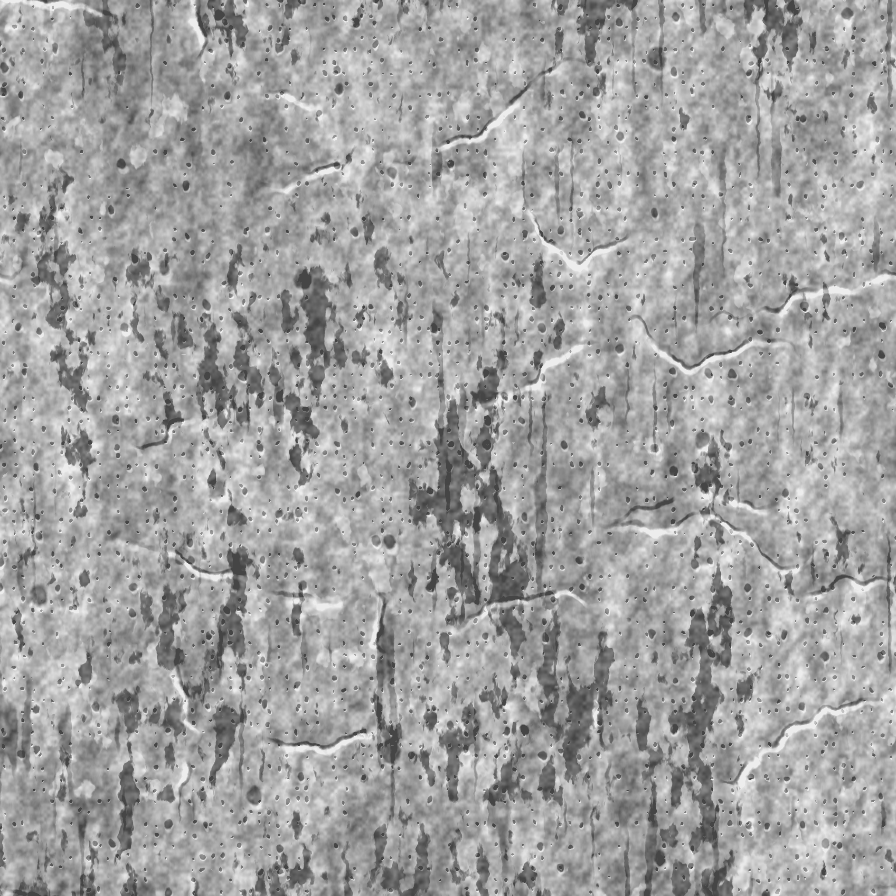
A three.js fragment shader for this texture:

```glsl
// Weathered grey concrete: vertical stains, gritty pits, pale chips and raised cracks.
#define BASE_TONE 0.665
#define STAIN_TONE 0.35
#define CHIP_TONE 0.84
#define STAIN_LEVEL 0.25
#define CHIP_LEVEL 0.17
#define GRIT 0.17
#define CRACK_COUNT 20
#define CRACK_DEPTH 0.30
#define PIT_DEPTH 0.27

varying vec2 vUv;

float hash(vec2 p) {
  vec3 h = fract(vec3(p.xyx) * 0.1031);
  h += dot(h, h.yzx + 33.33);
  return fract((h.x + h.y) * h.z);
}

float noise(vec2 p) {
  vec2 i = floor(p), f = fract(p);
  f = f * f * (3.0 - 2.0 * f);
  return mix(mix(hash(i), hash(i + vec2(1.0, 0.0)), f.x),
             mix(hash(i + vec2(0.0, 1.0)), hash(i + 1.0), f.x), f.y);
}

// Layered noise centred on zero
float layers(vec2 p) {
  float sum = 0.0, amp = 0.53;
  for (int i = 0; i < 4; i++) {
    sum += amp * (noise(p) - 0.5);
    p = p * 2.03 + 17.3;
    amp *= 0.5;
  }
  return sum;
}

// Cellular pits: dark hollow with a pale lower lip
float pits(vec2 p, float share) {
  vec2 cell = floor(p);
  vec2 centre = 0.35 + 0.3 * vec2(hash(cell + 5.1), hash(cell + 9.7));
  vec2 d = fract(p) - centre;
  float radius = mix(0.1, 0.28, hash(cell + 2.3));
  float present = step(hash(cell + 13.9), share);
  float hollow = 1.0 - smoothstep(radius * 0.6, radius, length(d));
  float lip = 1.0 - smoothstep(radius * 0.6, radius * 1.1, length(d + vec2(-0.04, 0.1)));
  return present * (0.6 * lip * (1.0 - hollow) - hollow);
}

// One ragged crack: dark slit, bright lower edge and a soft swelling around it
float crack(vec2 p, float id) {
  vec2 centre = vec2(hash(vec2(id, 3.0)), hash(vec2(id, 17.0)));
  float steep = step(0.72, hash(vec2(id, 29.0)));
  float turn = hash(vec2(id, 41.0));
  float angle = mix(0.9 * (turn - 0.4), -1.0 - 0.6 * turn, steep);
  float reach = mix(0.04, 0.19, hash(vec2(id, 53.0)));
  vec2 q = fract(p - centre + 0.5) - 0.5;
  q = mat2(cos(angle), -sin(angle), sin(angle), cos(angle)) * q;
  float bend = mix(0.06, 0.025, steep);
  q.y += bend * (noise(vec2(q.x * 12.0, id * 7.0)) - 0.5);
  q.y += 0.018 * (noise(vec2(q.x * 48.0, id * 7.0 + 3.0)) - 0.5);
  float body = 1.0 - smoothstep(reach * 0.4, reach, abs(q.x));
  float slitGaps = smoothstep(0.3, 0.6, noise(p * 38.0 + id));
  float edgeGaps = smoothstep(0.3, 0.65, noise(p * 30.0 - id));
  float slit = slitGaps * (1.0 - smoothstep(0.0008, 0.0036, abs(q.y)));
  float edge = edgeGaps * (1.0 - smoothstep(0.001, 0.0055, abs(q.y + 0.0048)));
  float s = q.y / 0.012;
  return body * (0.9 * edge - slit - 0.45 * s * exp(-s * s));
}

void main() {
  // Roughen the coordinates so that every outline is ragged
  vec2 p = vUv;
  vec2 rough = p + 0.006 * vec2(layers(p * 90.0), layers(p * 90.0 + 41.0));

  // Broad clouds, vertical runs and fine mottling
  float cloud = layers(p * vec2(7.0, 4.0));
  float streak = layers(rough * vec2(42.0, 6.0) + 8.0);
  float mottle = layers(rough * vec2(75.0, 42.0) + 23.0);
  float tone = BASE_TONE + 0.22 * cloud + 0.30 * streak + 0.42 * mottle;

  // Pale chips
  float chip = layers(rough * vec2(52.0, 34.0) + 61.0) + 0.5 * layers(p * 6.0 + 77.0);
  tone = mix(tone, CHIP_TONE, 0.75 * smoothstep(CHIP_LEVEL, CHIP_LEVEL + 0.1, chip));

  // Dark stains gather in patches and break into specks
  float patches = layers(p * vec2(9.0, 5.0) + 31.0);
  float specks = layers(rough * vec2(85.0, 45.0) + 53.0);
  float stain = 1.1 * patches + 0.8 * streak + 1.1 * specks + 0.3 * mottle;
  float stainMask = smoothstep(STAIN_LEVEL - 0.05, STAIN_LEVEL + 0.09, stain);
  tone = mix(tone, STAIN_TONE + 0.15 * mottle, 0.9 * stainMask);

  // Thin vertical scratches
  float scratch = noise(rough * vec2(130.0, 11.0)) + 0.7 * layers(p * vec2(8.0, 5.0) + 91.0);
  tone -= 0.2 * smoothstep(0.86, 0.98, scratch);

  // Gritty relief lit from below
  vec2 g = rough * vec2(125.0, 110.0);
  tone += GRIT * (noise(g) - noise(g + vec2(-0.25, 0.5)));
  tone += 0.13 * (noise(p * 256.0) - 0.5);

  // Pits at three sizes, denser in some areas
  float density = clamp(0.22 + 0.9 * cloud, 0.04, 0.5);
  float hollows = pits(rough * vec2(95.0, 80.0), density);
  hollows += pits(rough * vec2(48.0, 38.0) + 0.4, 0.5 * density);
  hollows += pits(rough * vec2(20.0, 17.0) + 0.7, 0.04);
  tone += PIT_DEPTH * hollows;

  // Scattered cracks
  float relief = 0.0;
  for (int i = 0; i < CRACK_COUNT; i++) relief += crack(rough, float(i) + 1.0);
  tone += CRACK_DEPTH * clamp(relief, -1.0, 1.0);

  gl_FragColor = vec4(vec3(clamp(tone, 0.27, 0.93)), 1.0);
}
```
